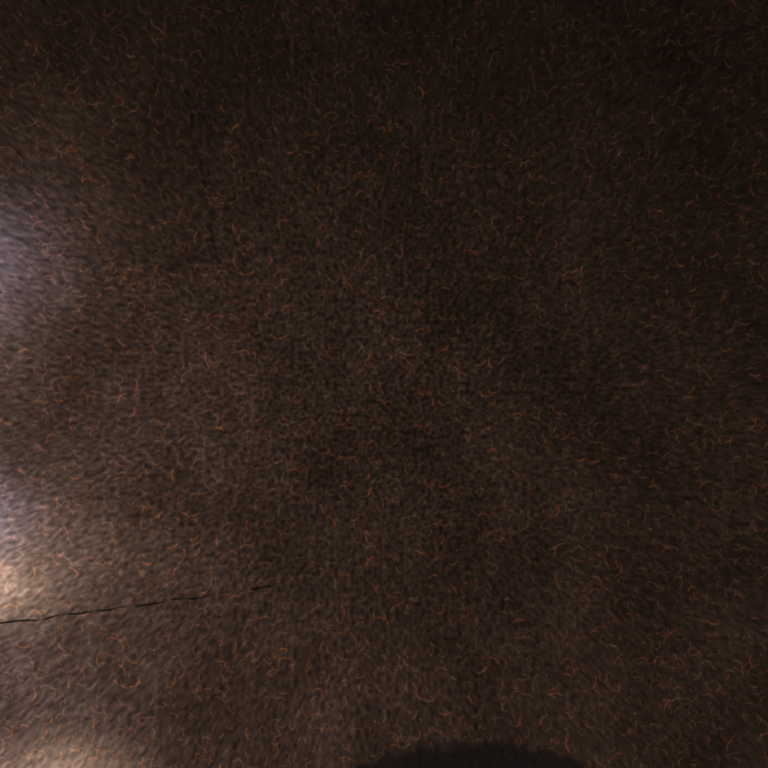
This texture is drawn by a Shadertoy shader. Its source:

```glsl
// Dark brown worn leather board, lit from the left edge by soft cool and warm glows.
// A smooth light field is multiplied by radially smeared gradient noise, then strewn
// with short rust and tan fibres, faint scratches, a thin crack and a shadowed rim.

const vec3 DARK_TINT  = vec3(1.00, 0.69, 0.52);
const vec3 LIGHT_TINT = vec3(1.00, 0.80, 0.74);
const vec3 RUST       = vec3(0.17, 0.062, 0.012);
const vec3 TAN        = vec3(0.10, 0.072, 0.045);
const vec3 COOL_GLOW  = vec3(0.82, 0.82, 1.08);
const vec3 WARM_GLOW  = vec3(1.00, 0.85, 0.72);
const vec3 RIM_SHADOW = vec3(0.070, 0.058, 0.065);
const float BASE_LIGHT     = 0.088;
const float SIDE_LIGHT     = 0.165;
const float FLOOR_LIGHT    = 0.050;
const float GRAIN_SCALE    = 175.0;
const float GRAIN_CONTRAST = 0.62;
const float BLOTCH_CONTRAST = 0.22;
const float RUST_CELLS     = 62.0;
const float TAN_CELLS      = 100.0;
const float FIBRE_WIDTH    = 0.0012;
const int   SMEAR_TAPS     = 5;

vec2 hash2(vec2 p) {
    vec3 q = fract(p.xyx * vec3(0.1031, 0.1030, 0.0973));
    q += dot(q, q.yzx + 33.33);
    return fract((q.xx + q.yz) * q.zy);
}

float gradDot(vec2 cell, vec2 offset, vec2 f) {
    float a = 6.2832 * hash2(cell + offset).x;
    return dot(vec2(cos(a), sin(a)), f - offset);
}

// Gradient noise, about -0.7 to 0.7
float noise(vec2 p) {
    vec2 i = floor(p), f = p - i;
    vec2 u = f * f * f * (f * (f * 6.0 - 15.0) + 10.0);
    return mix(mix(gradDot(i, vec2(0, 0), f), gradDot(i, vec2(1, 0), f), u.x),
               mix(gradDot(i, vec2(0, 1), f), gradDot(i, vec2(1, 1), f), u.x), u.y);
}

float fbm(vec2 p) {
    float sum = 0.0, amp = 1.0;
    for (int i = 0; i < 4; i++) {
        sum += amp * noise(p);
        p = p * 2.03 + 17.3;
        amp *= 0.6;
    }
    return sum;
}

// Fine grain drawn out away from the centre, longer towards the borders
float radialGrain(vec2 uv) {
    vec2 ray = (uv - 0.5) * 0.014, sumPair = vec2(0.0);
    for (int i = 0; i < SMEAR_TAPS; i++) {
        float t = float(i) / float(SMEAR_TAPS - 1) - 0.5;
        vec2 p = (uv + ray * t) * GRAIN_SCALE;
        sumPair += vec2(noise(p), noise(p * 0.53 + 41.0));
    }
    return dot(sumPair, vec2(1.0, 0.5)) / float(SMEAR_TAPS);
}

float segment(vec2 p, vec2 a, vec2 b) {
    vec2 d = b - a;
    return length(p - a - d * clamp(dot(p - a, d) / dot(d, d), 0.0, 1.0));
}

// Scattered short fibres, one candidate per cell
float fibres(vec2 uv, float cells, float share, float reach, float soft) {
    vec2 home = floor(uv * cells);
    float cover = 0.0;
    for (int y = -1; y <= 1; y++)
    for (int x = -1; x <= 1; x++) {
        vec2 cell = home + vec2(x, y);
        vec2 place = hash2(cell + 7.0), kind = hash2(cell + 131.0);
        float angle = 6.2832 * kind.x;
        vec2 arm = vec2(cos(angle), sin(angle)) * reach * (0.3 + 0.7 * place.y);
        vec2 p = uv - (cell + place) / cells;
        p += arm.yx * vec2(-1, 1) * 0.3 * cos(dot(p, arm) / dot(arm, arm) * 1.6);
        float line = 1.0 - smoothstep(0.0, FIBRE_WIDTH + soft, segment(p, -arm, arm));
        cover = max(cover, line * step(kind.y, share) * (0.35 + 0.65 * place.x));
    }
    return cover;
}

float glow(vec2 uv, vec2 centre, vec2 size) {
    vec2 d = (uv - centre) / size;
    return exp(-dot(d, d));
}

void mainImage(out vec4 fragColor, in vec2 fragCoord) {
    vec2 uv = fragCoord / iResolution.xy;
    float soft = max(0.0012, 0.7 / iResolution.y);

    // Broad light and blotches
    float upperFade = mix(1.0, 0.25, smoothstep(0.55, 1.0, uv.y));
    float light = BASE_LIGHT + SIDE_LIGHT * exp(-2.6 * uv.x) * upperFade
                + FLOOR_LIGHT * (1.0 - uv.y);
    float blotch = fbm(uv * 6.0) + 0.5 * fbm(uv * vec2(22.0, 9.0) + 5.0);
    light *= 1.0 + BLOTCH_CONTRAST * blotch;
    vec3 colour = light * mix(DARK_TINT, LIGHT_TINT, smoothstep(0.08, 0.38, light));

    // Glows on the left border
    colour += COOL_GLOW * (0.20 * glow(uv, vec2(-0.02, 0.67), vec2(0.09, 0.08))
                         + 0.22 * glow(uv, vec2(-0.02, 0.33), vec2(0.06, 0.06)));
    colour += WARM_GLOW * (0.34 * glow(uv, vec2(-0.02, 0.235), vec2(0.07, 0.045))
                         + 0.12 * glow(uv, vec2(0.05, 0.27), vec2(0.14, 0.10))
                         + 0.30 * glow(uv, vec2(0.08, -0.01), vec2(0.10, 0.05)));

    // Grain and fibres
    colour *= max(0.3, 1.0 + GRAIN_CONTRAST * radialGrain(uv));
    float lit = 0.45 + 2.2 * light;
    colour += TAN * lit * fibres(uv, TAN_CELLS, 0.42, 0.006, soft);
    colour += RUST * lit * fibres(uv + 3.0, RUST_CELLS, 0.38, 0.008, soft);

    // Crack, scratches and rim shadow
    vec2 bent = uv + 0.004 * vec2(noise(uv * 30.0), noise(uv * 30.0 + 9.0));
    float broken = smoothstep(-0.35, 0.2, noise(uv * 45.0));
    float crack = 1.0 - smoothstep(0.0, 0.0015 + soft, segment(bent, vec2(0.0, 0.187), vec2(0.35, 0.236)));
    float scratch = 1.0 - smoothstep(0.0, 0.006, segment(bent, vec2(0.245, 0.88), vec2(0.283, 0.66)));
    colour *= 1.0 - broken * (0.6 * crack + 0.3 * scratch);
    float rimTop = 0.035 - 1.3 * (uv.x - 0.62) * (uv.x - 0.62) + 0.012 * fbm(uv * 28.0);
    colour = mix(colour, RIM_SHADOW, 0.75 * smoothstep(-0.008, 0.012, rimTop - uv.y));

    fragColor = vec4(clamp(colour, 0.0, 1.0), 1.0);
}
```
